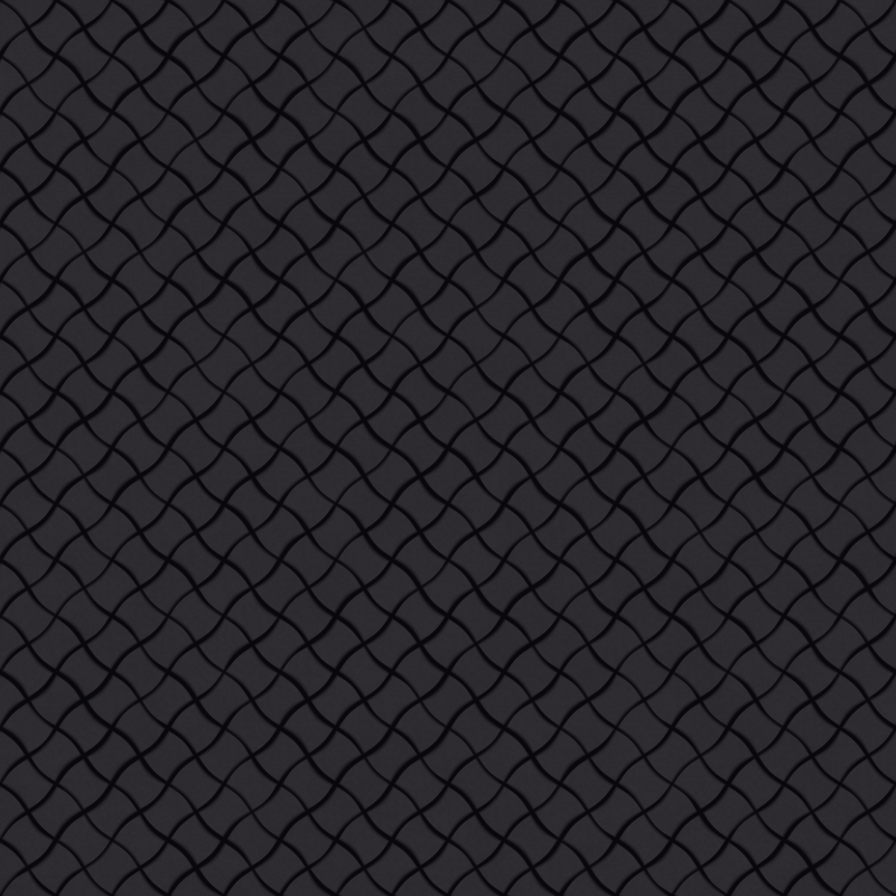
A three.js fragment shader for this texture:

```glsl
// Dark diagonal basket weave: bowed square pads parted by uneven shadowed seams.
varying vec2 vUv;

const float REPEATS = 16.0;      // diamonds across and down
const float BOW = 0.065;         // sideways swing of each seam, in pad widths
const float CORE_WIDTH = 0.043;  // half width of the black gap
const float SHADE_WIDTH = 0.105; // reach of the soft shadow
const float SHADE_LEAN = 0.45;   // extra shadow on the lower strand
const float GRAIN_CELLS = 384.0; // fine surface grain
const float GRAIN = 0.07;
const float THREADS = 192.0;     // faint woven ribs
const float PI = 3.14159265;

const vec3 PAD_COLOR = vec3(0.18, 0.17, 0.19);
const vec3 SHADE_COLOR = vec3(0.11, 0.10, 0.12);
const vec3 GAP_COLOR = vec3(0.03, 0.03, 0.04);

float hash(vec2 p) {
  return fract(sin(dot(p, vec2(127.1, 311.7))) * 43758.5453);
}

// Value noise that wraps after the given number of cells.
float wrapNoise(vec2 p, float period) {
  vec2 i = floor(p);
  vec2 f = smoothstep(0.0, 1.0, fract(p));
  vec2 a = mod(i, period);
  vec2 b = mod(i + 1.0, period);
  float low = mix(hash(a), hash(vec2(b.x, a.y)), f.x);
  float high = mix(hash(vec2(a.x, b.y)), hash(b), f.x);
  return mix(low, high, f.y);
}

// Random value of a crossing, wrapped on the upright canvas grid.
float crossingHash(vec2 node, float turn) {
  vec2 cell = vec2(node.x + node.y, node.x - node.y) * 0.5;
  return hash(mod(cell, REPEATS) + 3.0 * turn + 7.0);
}

// p.x runs along the seams, p.y across; returns (shadow, gap) coverage.
vec2 seam(vec2 p, float turn) {
  float line = floor(p.y + 0.5);
  float swing = turn * cos(PI * line) * sin(PI * p.x);
  float d = p.y - line - BOW * swing;

  // Each seam thickens and fades between crossings.
  float k = floor(p.x);
  float t = smoothstep(0.0, 1.0, p.x - k);
  float wear = mix(crossingHash(vec2(k, line), turn),
                   crossingHash(vec2(k + 1.0, line), turn), t);
  float edgeWear = crossingHash(vec2(k + 0.5, line + 0.5), turn + 2.0) - 0.5;
  wear = clamp(wear + edgeWear * sin(PI * (p.x - k)), 0.0, 1.0);

  // The shadow falls on the strand that dips under.
  float lean = 1.0 + SHADE_LEAN * swing * sign(d);
  float coreWidth = CORE_WIDTH * mix(0.65, 1.4, wear) * mix(1.0, lean, 0.5);
  float shadeWidth = SHADE_WIDTH * mix(0.75, 1.25, wear) * lean;
  float gap = 1.0 - smoothstep(coreWidth * 0.4, coreWidth * 1.5, abs(d));
  float shade = 1.0 - smoothstep(shadeWidth * 0.25, shadeWidth, abs(d));
  return vec2(shade, gap * mix(0.72, 1.0, smoothstep(0.0, 0.5, wear)));
}

void main() {
  // Diagonal axes: seams lie at whole numbers of u and v.
  vec2 p = vUv * REPEATS;
  float u = p.x + p.y;
  float v = p.x - p.y;
  vec2 rising = seam(vec2(u, v), -1.0);
  vec2 falling = seam(vec2(v, u), 1.0);
  vec2 cover = 1.0 - (1.0 - rising) * (1.0 - falling);

  // Cloth grain, ribs and broad tone.
  float grain = wrapNoise(vUv * GRAIN_CELLS, GRAIN_CELLS) - 0.5;
  float ribs = sin(2.0 * PI * THREADS * vUv.x) * sin(2.0 * PI * THREADS * vUv.y);
  float tone = wrapNoise(vUv * 24.0, 24.0) - 0.5;
  vec3 color = PAD_COLOR * (1.0 + GRAIN * grain + 0.012 * ribs + 0.04 * tone);

  color = mix(color, SHADE_COLOR, cover.x);
  color = mix(color, GAP_COLOR, cover.y);
  gl_FragColor = vec4(color, 1.0);
}
```
